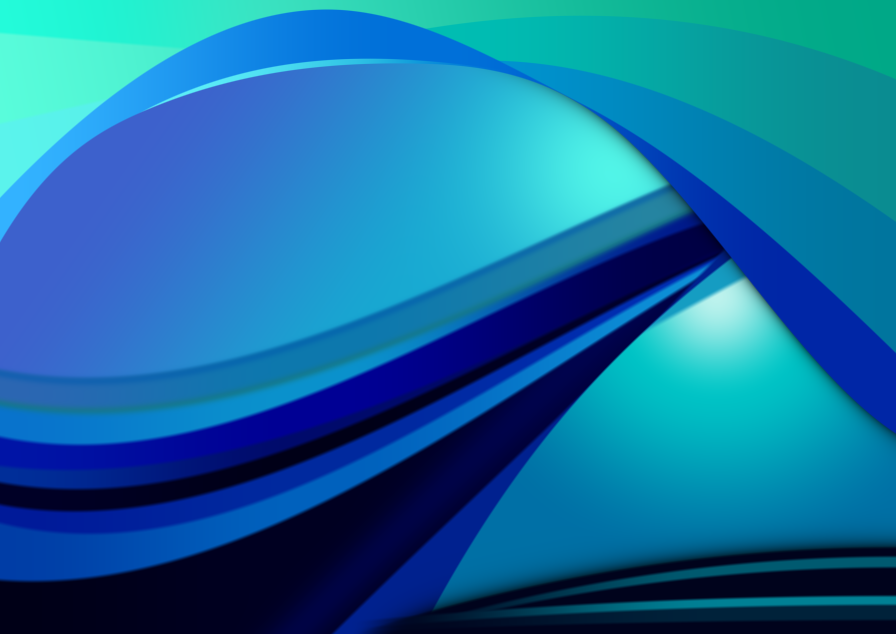
Give the GLSL for this background, as a Shadertoy shader.

```glsl
const vec3 MINT = vec3(.36, 1, .87), JADE = vec3(0, .66, .53), AQUA = vec3(.36, .93, .97);
const vec3 SEA = vec3(0, .74, .7), PINE = vec3(.04, .55, .57);
const vec3 LAGOON = vec3(0, .58, .82), PETROL = vec3(0, .46, .62);
const vec3 AZURE = vec3(.2, .7, 1), COBALT = vec3(0, .44, .85), DEEP = vec3(0, .15, .65);
const vec3 INDIGO = vec3(.24, .38, .8), SKY = vec3(.09, .66, .82), GLOW = vec3(.32, .96, .91);
const vec3 OLIVE = vec3(.08, .47, .52), WEDGE = vec3(0, .13, .56), NAVY = vec3(0, .02, .36);
const vec3 PEARL = vec3(.74, .95, .93), CYAN = vec3(0, .78, .78), OCEAN = vec3(0, .44, .65);
const vec3 INK = vec3(0, .01, .11), TEAL = vec3(0, .5, .58);
const vec2 DOME_LIGHT = vec2(.69, .735), POOL_LIGHT = vec2(.8, .535);
const float STRIPE_SOFT = .003, SWEEP_END = .807;

// Stripe edges: heights at four equal steps from x = 0 to SWEEP_END
const int STRIPES = 8;
const vec4 EDGE[STRIPES] = vec4[](
  vec4(.417, .437, .577, .743), vec4(.364, .382, .518, .691),
  vec4(.311, .34, .498, .658), vec4(.265, .294, .43, .61),
  vec4(.239, .268, .423, .603), vec4(.204, .237, .404, .599),
  vec4(.175, .199, .379, .594), vec4(.085, .151, .347, .585));
const vec3 LEFT[STRIPES] = vec3[](
  vec3(.17, .4, .7), vec3(.03, .45, .8), vec3(0, .08, .65), vec3(0, .18, .6),
  vec3(0, 0, .15), vec3(0, .1, .6), vec3(0, .24, .65), vec3(0, 0, .09));
const vec3 MIDDLE[STRIPES] = vec3[](
  vec3(.05, .47, .68), vec3(.04, .57, .8), vec3(0, 0, .58), vec3(0, .04, .42),
  vec3(0, 0, .09), vec3(0, .16, .62), vec3(0, .38, .74), vec3(0, 0, .13));
const vec3 RIGHT[STRIPES] = vec3[](
  vec3(.15, .52, .63), vec3(0, .1, .55), vec3(0, 0, .27), vec3(0, 0, .3),
  vec3(0, 0, .18), vec3(0, .18, .7), vec3(.05, .56, .84), vec3(0, 0, .25));

// Floor bands: near height, far height, shine
const int BANDS = 6;
const vec3 BAND[BANDS] = vec3[](
  vec3(.035, .136, 0), vec3(.02, .122, .7), vec3(.015, .105, 0),
  vec3(.03, .06, 1), vec3(.018, .046, .25), vec3(.008, .022, 0));

// Cubic between two knots of (x, height, slope)
float arc(float x, vec3 a, vec3 b) {
  float span = b.x - a.x, t = (x - a.x) / span, s = 1. - t;
  return a.y * s * s * (1. + 2. * t) + b.y * t * t * (3. - 2. * t)
       + span * t * s * (a.z * s - b.z * t);
}

// Cubic through four equally spaced heights
float sweep(float x, vec4 h) {
  float u = 3. * x / SWEEP_END;
  vec3 d = h.yzw - h.xyz;
  float d2 = d.y - d.x, d3 = d.z - 2. * d.y + d.x;
  return h.x + u * (d.x + (u - 1.) * (.5 * d2 + (u - 2.) * d3 / 6.));
}

float below(float y, float edge, float soft) {
  float d = y - edge, w = .7 * fwidth(d) + soft;
  return 1. - smoothstep(-w, w, d);
}

float bump(float d, float width) { return exp(-d * d / (width * width)); }

float ribbonOuter(float x) {
  vec3 crest = vec3(.365, .985, 0), bend = vec3(.651, .835, -.73);
  if (x < crest.x) return arc(x, vec3(0, .688, 1.48), crest);
  return x < bend.x ? arc(x, crest, bend) : arc(x, bend, vec3(1, .443, -1.38));
}

float ribbonInner(float x) {
  vec3 rise = vec3(.156, .822, .62), crest = vec3(.482, .899, -.05), bend = vec3(.703, .776, -1.32);
  if (x < rise.x) return arc(x, vec3(0, .618, 2.4), rise);
  if (x < crest.x) return arc(x, rise, crest);
  return x < bend.x ? arc(x, crest, bend) : arc(x, bend, vec3(1, .316, -.92));
}

vec3 backdrop(vec2 p) {
  vec3 col = mix(MINT, JADE, smoothstep(0., 1.15, p.x + .15 * p.y));
  float leftFade = 1. - smoothstep(.1, .35, p.x);
  col.r *= 1. - .6 * leftFade * (1. - below(p.y, .948 - .12 * p.x, .002));
  col = mix(col, AQUA, .6 * leftFade * below(p.y, .805 + .32 * p.x, .002));
  float rightSide = step(.4, p.x), fade = smoothstep(.5, 1., p.x);
  float hill = arc(p.x, vec3(.5, .96, .2), vec3(1, .875, -.6));
  float slope = arc(p.x, vec3(.56, .904, -.05), vec3(1, .65, -1));
  col = mix(col, mix(SEA, PINE, fade), rightSide * below(p.y, hill, 0.));
  return mix(col, mix(LAGOON, PETROL, fade), rightSide * below(p.y, slope, 0.));
}

vec3 ribbon(vec2 p) {
  vec3 col = mix(AZURE, COBALT, smoothstep(0., .45, p.x));
  col = mix(col, DEEP, smoothstep(.5, .88, p.x));
  float rim = arc(p.x, vec3(.156, .822, .75), vec3(.55, .892, -.2));
  float window = smoothstep(.15, .17, p.x) * (1. - smoothstep(.4, .58, p.x));
  return mix(col, mix(AQUA, LAGOON, smoothstep(.2, .6, p.x)), window * below(p.y, rim, 0.));
}

vec3 pool(vec2 p, vec2 scale) {
  float r = length((p - POOL_LIGHT) * scale);
  vec3 col = mix(PEARL, CYAN, smoothstep(0., .17, r));
  col = mix(col, OCEAN, smoothstep(.12, .44, r));
  return mix(SKY * .93, col, below(p.y, .757 * p.x - .067, .004));
}

vec3 interior(vec2 p, vec2 scale) {
  vec3 col = mix(INDIGO, SKY, smoothstep(.05, .5, p.x - .5 * (p.y - .6)));
  col = mix(col, GLOW, bump(length((p - DOME_LIGHT) * scale), .187));
  // Sweeping stripes, each painted over the one above
  for (int i = 0; i < STRIPES; i++) {
    vec3 tint = mix(LEFT[i], MIDDLE[i], smoothstep(0., .33, p.x));
    tint = mix(tint, RIGHT[i], smoothstep(.38, .78, p.x));
    col = mix(col, tint, below(p.y, sweep(p.x, EDGE[i]), STRIPE_SOFT));
  }
  col = mix(col, OLIVE, .7 * bump(p.y - sweep(p.x, EDGE[1]), .007));
  col = mix(col, COBALT * .8, .5 * bump(p.y - sweep(p.x, EDGE[0]) + .006, .007));
  // Dark fan and the pool beside it
  float fan = arc(p.x, vec3(.371, 0, 1.4), vec3(.75, .52, 1.45));
  float shore = arc(p.x, vec3(.482, .035, 2.6), vec3(.81, .586, 1.1));
  float streak = bump(p.y - fan - .06, .05) * below(p.y, sweep(p.x, EDGE[7]), STRIPE_SOFT);
  col = mix(col, NAVY, .6 * streak);
  col = mix(col, WEDGE, below(p.y, fan, .003));
  col = mix(col, pool(p, scale), below(p.y, shore, .001));
  // Floor bands with a soft shadow above
  float t = (p.x - .48) / .52, ease = t * (2. - t), reveal = smoothstep(.39, .5, p.x);
  float lift = max(p.y - mix(BAND[0].x, BAND[0].y, ease), 0.);
  col *= 1. - .7 * reveal * exp(-lift / .014);
  for (int i = 0; i < BANDS; i++) {
    vec3 tint = mix(INK, TEAL, BAND[i].z * smoothstep(.4, .8, p.x));
    col = mix(col, tint, reveal * below(p.y, mix(BAND[i].x, BAND[i].y, ease), .002));
  }
  return col;
}

void mainImage(out vec4 fragColor, in vec2 fragCoord) {
  vec2 p = fragCoord / iResolution.xy, scale = vec2(iResolution.x / iResolution.y, 1);
  float inner = ribbonInner(p.x);
  vec3 col = mix(backdrop(p), ribbon(p), below(p.y, ribbonOuter(p.x), 0.));
  float shade = .55 * smoothstep(.5, .72, p.x) * exp(-max(inner - p.y, 0.) / .013);
  col = mix(col, interior(p, scale) * (1. - shade), below(p.y, inner, 0.));
  fragColor = vec4(col, 1);
}
```
